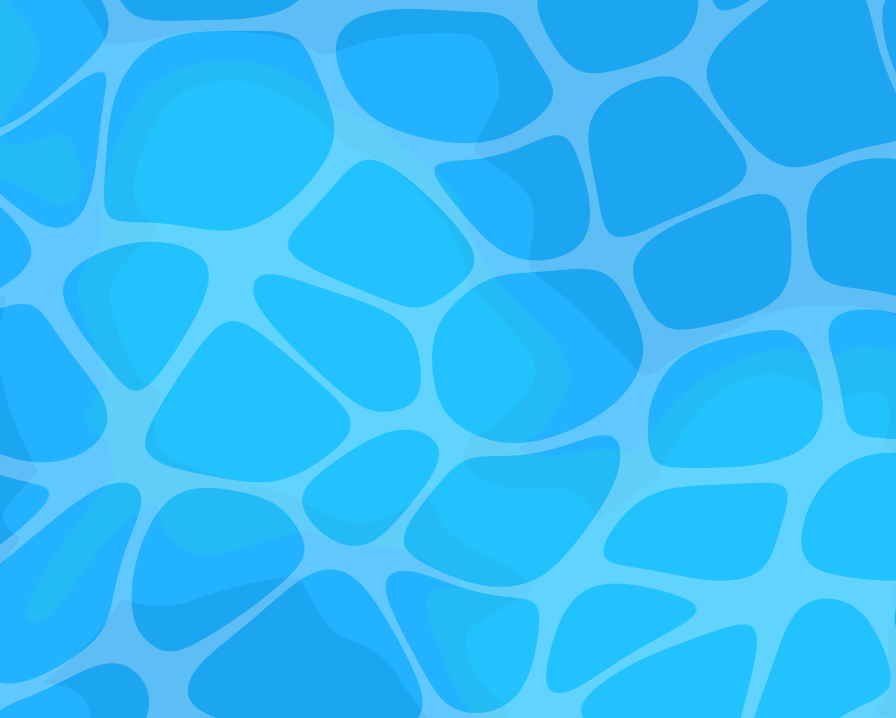
A Shadertoy shader for this texture:

```glsl
// Draws stylised blue water: rounded cells in flat tonal bands under a pale web of light.

const vec3 DEEP_BLUE   = vec3(0.110, 0.647, 0.941);
const vec3 CLEAR_BLUE  = vec3(0.133, 0.698, 1.000);
const vec3 TEAL_BLUE   = vec3(0.133, 0.733, 0.961);
const vec3 BRIGHT_BLUE = vec3(0.133, 0.761, 1.000);
const float WEB_OPACITY = 0.28;       // white laid over the water
const vec2  CELL_COUNT = vec2(4.1, 5.2); // cells per canvas height
const float CELL_TILT = 0.3;          // radians
const float JITTER = 0.86;
const float SIZE_SPREAD = 0.34;       // difference between large and small cells
const float ROUNDNESS = 11.0;         // lower is rounder
const float WEB_WIDTH = 0.036;
const float WEB_VARIATION = 0.018;
const vec3  BAND_LEVELS = vec3(-0.35, 0.20, 0.55);

vec3 hash3(vec2 cell) {
    vec3 h = fract(cell.xyx * vec3(0.1031, 0.1030, 0.0973));
    h += dot(h, h.yxz + 33.33);
    return fract((h.xxy + h.yzz) * h.zyx);
}

// Offset to a cell's site (xy) and its size weight (z)
vec3 site(vec2 cell, vec2 p) {
    vec3 h = hash3(cell + 17.0);
    return vec3(cell + 0.5 + JITTER * (h.xy - 0.5) - p, SIZE_SPREAD * h.z);
}

// Rounded distance to the border of the enclosing weighted Voronoi cell
float cellBorder(vec2 p) {
    vec2 base = floor(p);
    vec3 own = vec3(0.0);
    float ownPower = 1e5;
    for (int j = -2; j <= 2; j++)
    for (int i = -2; i <= 2; i++) {
        vec3 s = site(base + vec2(i, j), p);
        float power = dot(s.xy, s.xy) - s.z;
        if (power < ownPower) {
            ownPower = power;
            own = s;
        }
    }
    float sum = 0.0;
    for (int j = -2; j <= 2; j++)
    for (int i = -2; i <= 2; i++) {
        vec3 s = site(base + vec2(i, j), p);
        float gap = length(s.xy - own.xy);
        if (gap > 0.001) {
            float edge = (dot(s.xy, s.xy) - s.z - ownPower) / (2.0 * gap);
            sum += exp(-ROUNDNESS * edge);
        }
    }
    return -log(sum) / ROUNDNESS;
}

// Gentle layered-sine bending
vec2 bend(vec2 p) {
    p += 0.028 * sin(p.yx * 8.0 + vec2(0.7, 2.1));
    return p + 0.010 * sin(p.yx * 19.0 + vec2(3.4, 0.5));
}

// Broad diagonal light falling over the water
float lightField(vec2 p) {
    p += 0.04 * sin(p.yx * 7.0 + vec2(1.3, 4.0));
    float across = dot(p, vec2(0.57, 0.82));
    float along = dot(p, vec2(0.82, -0.57));
    return cos(5.5 * (across - 0.68)) + 0.7 * cos(8.4 * along)
         + 0.22 * sin(11.0 * p.x + 4.0 * p.y);
}

vec3 waterTone(float light, float blur) {
    vec3 band = smoothstep(BAND_LEVELS - blur, BAND_LEVELS + blur, vec3(light));
    vec3 tone = mix(DEEP_BLUE, CLEAR_BLUE, band.x);
    tone = mix(tone, TEAL_BLUE, band.y);
    return mix(tone, BRIGHT_BLUE, band.z);
}

void mainImage(out vec4 fragColor, in vec2 fragCoord) {
    vec2 p = fragCoord / iResolution.y;
    float pixel = 1.0 / iResolution.y;

    // Cells
    float c = cos(CELL_TILT), s = sin(CELL_TILT);
    vec2 tilted = mat2(c, -s, s, c) * bend(p);
    float border = cellBorder(tilted * CELL_COUNT);

    // Water bands, nested slightly inside each cell
    float light = lightField(p) + 1.2 * (max(border, 0.0) - 0.12);
    vec3 color = waterTone(light, 5.0 * pixel);

    // Pale web of varying width
    float width = WEB_WIDTH + WEB_VARIATION * sin(6.0 * p.x + 2.0 * sin(5.0 * p.y));
    float blur = 3.0 * pixel;
    float web = 1.0 - smoothstep(width - blur, width + blur, border);
    color = mix(color, vec3(1.0), WEB_OPACITY * web);

    fragColor = vec4(color, 1.0);
}
```
